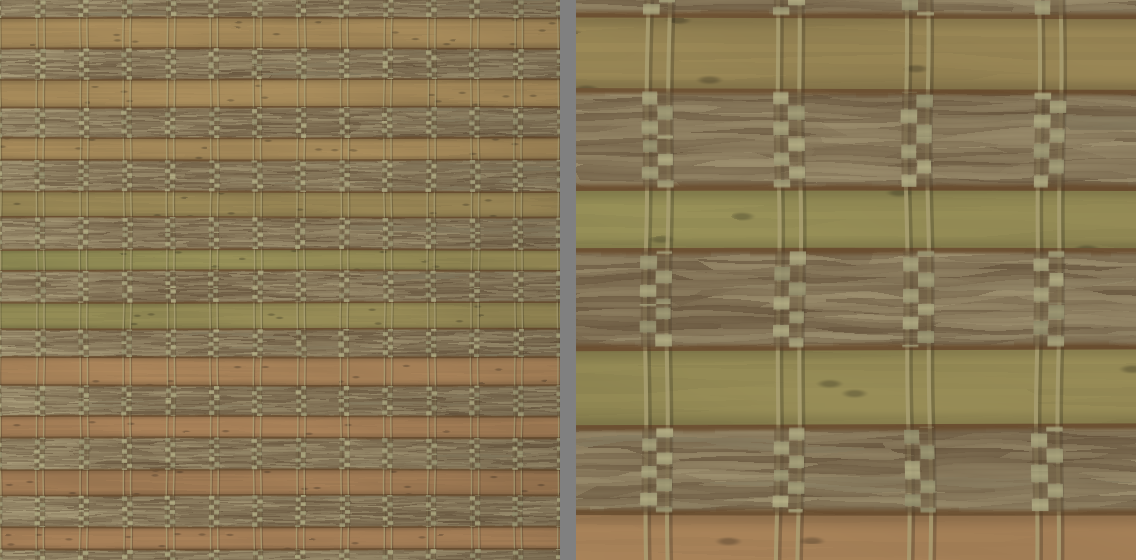
Left, the full canvas; right, a detail of the centre.
Reproduce this texture procedurally as a Shadertoy shader.

```glsl
float hash(vec2 p) {
    vec3 q = fract(p.xyx * 0.1031);
    q += dot(q, q.yzx + 33.33);
    return fract((q.x + q.y) * q.z);
}

// Cellular noise: x = distance to the nearest point, y = random value of its cell
vec2 cellular(vec2 p) {
    vec2 base = floor(p), nearest = vec2(9.0, 0.0);
    for (int j = -1; j <= 1; j++)
    for (int i = -1; i <= 1; i++) {
        vec2 cell = base + vec2(i, j);
        vec2 point = cell + vec2(hash(cell), hash(cell + 57.3));
        float d = length(p - point);
        if (d < nearest.x) nearest = vec2(d, hash(cell + 19.7));
    }
    return nearest;
}

// Antialiased coverage of a signed distance
float fill(float d) {
    return clamp(0.5 - d * iResolution.y, 0.0, 1.0);
}

float box(vec2 p, vec2 halfSize) {
    vec2 d = abs(p) - halfSize;
    return max(d.x, d.y);
}

// Bundles of thin dry stems, shinier toward the left
vec3 reeds(vec2 p) {
    p.y += 0.0008 * sin(p.x * 31.0 + p.y * 60.0) + 0.0005 * sin(p.x * 83.0 - p.y * 140.0);
    vec2 fine = cellular(p * vec2(15.0, 310.0));
    vec2 broad = cellular(p * vec2(6.0, 135.0) + 41.0);
    float light = 0.16 + 0.48 * fine.y + 0.36 * broad.y - 0.16 * fine.x;
    light += 0.22 * (1.0 - smoothstep(0.0, 0.28, p.x));
    vec3 color = mix(vec3(0.39, 0.32, 0.23), vec3(0.63, 0.58, 0.45), light);
    return color * (1.0 - 0.18 * smoothstep(0.78, 1.0, broad.y) * fine.y);
}

// Flat bamboo strip; v is the height above its middle
vec3 slat(vec2 p, float v, float halfHeight, float id) {
    float green = 1.0 - smoothstep(0.4, 2.0, abs(id - 4.75));
    vec3 color = mix(vec3(0.62, 0.475, 0.325), vec3(0.62, 0.515, 0.335), step(3.5, id));
    color = mix(color, vec3(0.53, 0.515, 0.31), green * (1.0 - 0.35 * p.x));
    color *= 0.97 + 0.07 * hash(vec2(id, 4.0));

    // Grain, slow stains and small specks
    float grain = cellular(vec2(p.x * 5.0, p.y * 220.0) + id * 13.0).y;
    float stain = sin(p.x * 9.0 + id * 2.1) + 0.6 * sin(p.x * 23.0 + v * 90.0 + id);
    color *= 1.0 + 0.05 * (grain - 0.5) + 0.016 * stain;
    vec2 speck = cellular(p * vec2(38.0, 110.0) + id * 7.0);
    color *= 1.0 - 0.22 * step(0.93, speck.y) * (1.0 - smoothstep(0.1, 0.35, speck.x));
    return color * (1.0 - 0.12 * smoothstep(0.55, 1.0, abs(v) / halfHeight));
}

void mainImage(out vec4 fragColor, in vec2 fragCoord) {
    vec2 p = fragCoord / iResolution.y;

    // Ten slats of uneven height
    float halfHeights[10] = float[10](0.018, 0.021, 0.0175, 0.0235, 0.022,
                                      0.017, 0.021, 0.018, 0.023, 0.0255);
    float id = clamp(floor((p.y - 0.039) / 0.0993 + 0.5), 0.0, 9.0);
    float halfHeight = halfHeights[int(id)];
    float v = p.y - 0.039 - 0.0993 * id - 0.008 * step(8.5, id);
    v += 0.0007 * sin(p.x * 5.0 + id * 1.7);
    float edge = abs(v) - halfHeight;
    float onSlat = fill(edge);

    // Reeds with a ragged brown shadow along each slat
    vec3 color = reeds(p);
    float ragged = cellular(vec2(p.x * 22.0, id * 5.0 + sign(v))).y;
    float shadow = 1.0 - smoothstep(0.0015, 0.0045 + 0.002 * ragged, edge);
    color = mix(color, vec3(0.40, 0.285, 0.165), 0.85 * shadow);
    color = mix(color, slat(p, v, halfHeight, id), onSlat);

    // Twelve pairs of cords
    float pair = floor((p.x - 0.0716) / 0.0776 + 0.5);
    float x = p.x - 0.0716 - 0.0776 * pair;
    x += 0.0009 * sin(p.y * 11.0 + pair * 2.3) + 0.0004 * sin(p.y * 47.0 + pair);
    float rowY = p.y / 0.0086 + hash(vec2(pair, id)) + 0.15 * sin(p.y * 70.0 + pair);
    float row = floor(rowY);
    for (int k = 0; k < 2; k++) {
        float side = float(k) * 2.0 - 1.0;
        float cx = x - side * 0.0064;
        float tone = 0.92 + 0.16 * hash(vec2(row + side, pair));

        // Straight thread over the slats, faint between the knots
        float thread = fill(abs(cx) - 0.0012);
        float threadShade = fill(abs(cx - 0.0022) - 0.0011);
        color = mix(color, color * 0.76, threadShade * mix(0.5, 0.8, onSlat));
        color = mix(color, vec3(0.65, 0.61, 0.44), thread * mix(0.35, 0.75, onSlat));

        // Woven knots alternate left and right across the reeds
        float over = mod(row + float(k), 2.0);
        vec2 q = vec2(x - side * 0.0046, (fract(rowY) - 0.5) * 0.0086);
        float knot = fill(box(q, vec2(0.0041 + 0.001 * hash(vec2(pair, row)), 0.0037)));
        float gap = fill(box(q, vec2(0.0043, 0.0042)));
        float woven = (1.0 - onSlat) * smoothstep(0.001, 0.003, edge);
        color = mix(color, vec3(0.38, 0.31, 0.21), 0.45 * gap * (1.0 - over) * woven);
        vec3 cord = vec3(0.65, 0.63, 0.48) * tone * (1.0 - 0.12 * abs(q.y) / 0.004);
        color = mix(color, cord, 0.88 * knot * over * woven);
    }

    // Uneven daylight
    color *= 1.0 + 0.025 * sin(p.x * 3.0 + 0.6) - 0.03 * smoothstep(0.6, 1.0, p.x);
    fragColor = vec4(color, 1.0);
}
```
